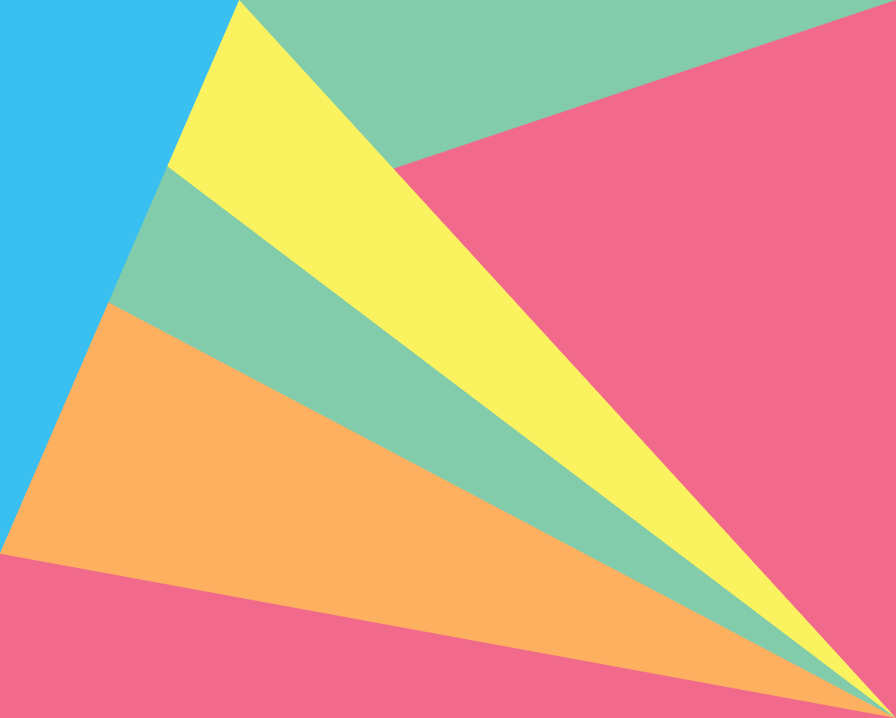
Reproduce this background procedurally as a Shadertoy shader.

```glsl
#define PINK vec3(0.949, 0.416, 0.545)
#define GREEN vec3(0.510, 0.800, 0.671)
#define ORANGE vec3(0.988, 0.690, 0.376)
#define YELLOW vec3(0.984, 0.949, 0.373)
#define BLUE vec3(0.224, 0.749, 0.941)
#define FAN_APEX vec2(1.0, 0.0)
#define PEAK vec2(0.2669, 1.0)
#define BLUE_FOOT vec2(0.0, 0.2296)
#define TOP_NOTCH vec2(0.440, 0.7655)
#define TOP_CORNER vec2(1.0, 1.0)

// Smooth coverage of the half plane to the left of the line from a to b
float leftOf(vec2 uv, vec2 a, vec2 b) {
    vec2 along = normalize((b - a) * iResolution.xy);
    vec2 offset = (uv - a) * iResolution.xy;
    return clamp(along.x * offset.y - along.y * offset.x + 0.5, 0.0, 1.0);
}

void mainImage(out vec4 fragColor, in vec2 fragCoord) {
    vec2 uv = fragCoord / iResolution.xy;

    // Upper right: green wedge over pink
    vec3 upper = mix(PINK, GREEN, leftOf(uv, TOP_NOTCH, TOP_CORNER));

    // Fan of bands meeting at the lower right, painted from the bottom up
    vec3 color = PINK;
    color = mix(color, ORANGE, leftOf(uv, vec2(0.0, 0.2288), FAN_APEX));
    color = mix(color, GREEN, leftOf(uv, vec2(0.1220, 0.5782), FAN_APEX));
    color = mix(color, YELLOW, leftOf(uv, vec2(0.1862, 0.7690), FAN_APEX));
    color = mix(color, upper, leftOf(uv, PEAK, FAN_APEX));

    // Blue corner on the left
    color = mix(color, BLUE, leftOf(uv, BLUE_FOOT, PEAK));

    fragColor = vec4(color, 1.0);
}
```
